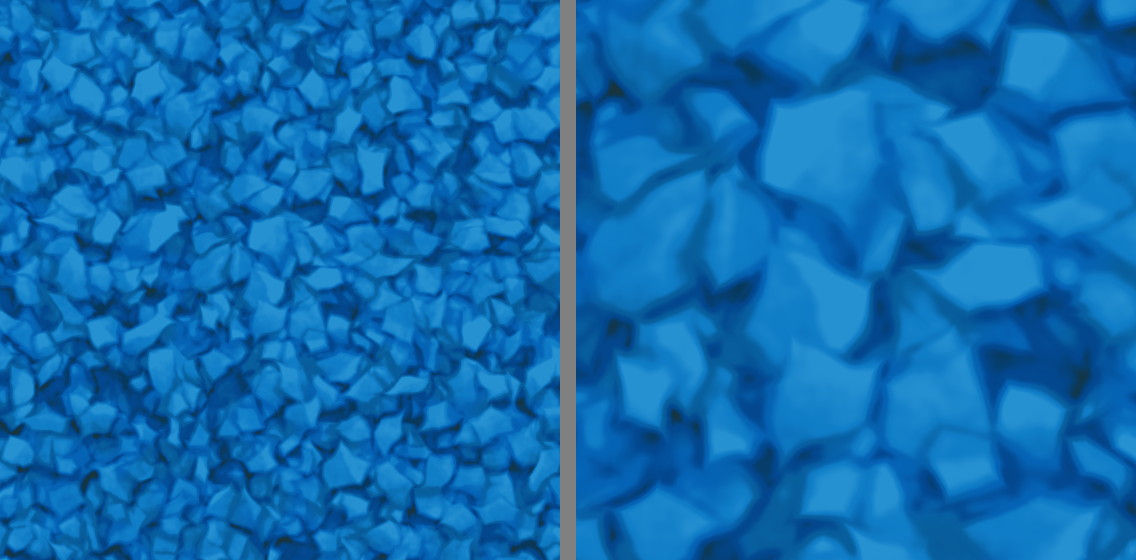
Left, the full canvas; right, a detail of the centre.
A WebGL 1 fragment shader for this texture:

```glsl
precision highp float;
// A dense heap of angular blue rubber chips with a few small dark gaps.
// Layers of jittered, faceted convex polygons are painted bottom to top;
// each chip softly shades what lies under it, and the tone picks the colour.

uniform vec2 u_resolution;

#define LAYERS 7
#define SIDES 5
#define CELLS 11.5          // chip cells across the canvas
#define CHIP_FILL 0.92      // chance that a cell holds a chip
#define CHIP_MIN 0.20       // chip radius in cells
#define CHIP_MAX 0.47
#define EDGE_SOFT 0.075     // edge blur in cells
#define SHADOW_WIDTH 0.17   // in cells
#define SHADOW_DEPTH 0.40
#define FACET_CONTRAST 0.22
#define WARP 0.012          // raggedness of the outlines
#define GRAIN 0.08

const float TAU = 6.2831853;
const vec3 GAP   = vec3(0.03, 0.22, 0.35);
const vec3 DEEP  = vec3(0.01, 0.28, 0.56);
const vec3 DULL  = vec3(0.03, 0.37, 0.61);
const vec3 SHADE = vec3(0.02, 0.39, 0.71);
const vec3 BLUE  = vec3(0.06, 0.49, 0.78);
const vec3 LIGHT = vec3(0.15, 0.57, 0.82);

vec3 hash3(vec3 p) {
  p = fract(p * vec3(0.1031, 0.1030, 0.0973));
  p += dot(p, p.yxz + 33.33);
  return fract((p.xxy + p.yxx) * p.zyx);
}

vec2 direction(float turn) {
  return vec2(cos(turn * TAU), sin(turn * TAU));
}

float cornerSlope(vec2 cell, vec2 offset) {
  return dot(direction(hash3(vec3(cell, 71.0)).x), offset);
}

// Gradient noise, roughly -0.7 to 0.7
float gradientNoise(vec2 p) {
  vec2 i = floor(p), f = p - i;
  vec2 u = f * f * f * (f * (f * 6.0 - 15.0) + 10.0);
  vec2 e = vec2(1.0, 0.0);
  return mix(mix(cornerSlope(i, f), cornerSlope(i + e, f - e), u.x),
             mix(cornerSlope(i + e.yx, f - e.yx), cornerSlope(i + e.xx, f - e.xx), u.x), u.y);
}

// Signed distance to an irregular convex polygon
float polygon(vec2 p, float radius, vec3 seed) {
  float d = -1.0;
  for (int k = 0; k < SIDES; k++) {
    float n = float(k);
    float skew = fract(seed.x * (17.0 + 11.0 * n));
    float reach = 0.55 + 0.55 * fract(seed.y * (23.0 + 13.0 * n));
    vec2 normal = direction(seed.z + (n + 0.6 * skew) / float(SIDES));
    d = max(d, dot(p, normal) - radius * reach);
  }
  return d;
}

// Brightness of a chip: random base, two facets, light from above, soft rim
float chipTone(vec2 p, float d, float height, vec3 seed) {
  float ridge = dot(p, direction(seed.y * 5.0)) + 0.2 * (seed.x - 0.5);
  float facet = smoothstep(-0.07, 0.07, ridge) - 0.5;
  float tone = mix(0.55, 0.73, height) + 0.17 * (seed.z - 0.5);
  tone += facet * FACET_CONTRAST * (2.0 * fract(seed.x * 9.0) - 1.0);
  tone += 0.2 * p.y + 0.15 * dot(p, direction(seed.x * 3.0));
  return tone - 0.08 * smoothstep(-0.12, 0.03, d);
}

// Paints one layer of chips over the tone below it
float paintLayer(float tone, vec2 uv, float layer) {
  vec2 p = uv * CELLS + layer * vec2(7.37, 3.61);
  vec2 home = floor(p);
  float height = layer / float(LAYERS - 1);
  for (int j = 0; j < 3; j++) {
    for (int i = 0; i < 3; i++) {
      vec2 cell = home + vec2(float(i) - 1.0, 1.0 - float(j));
      vec3 place = hash3(vec3(cell, layer + 3.0));
      vec3 seed = hash3(vec3(cell, layer + 41.0));
      if (place.z > CHIP_FILL) continue;
      vec2 q = p - cell - 0.15 - 0.7 * place.xy;
      vec2 axis = direction(seed.x);
      vec2 local = vec2(dot(q, axis), dot(q, vec2(-axis.y, axis.x)));
      local *= vec2(1.0 + 0.5 * seed.y, 1.0 - 0.12 * seed.y);
      float radius = mix(CHIP_MIN, CHIP_MAX, fract(place.z * 13.0));
      float d = polygon(local, radius, seed);
      float shadow = smoothstep(SHADOW_WIDTH, -0.04, d + 0.22 * q.y);
      tone *= 1.0 - SHADOW_DEPTH * shadow;
      float cover = smoothstep(EDGE_SOFT, -EDGE_SOFT, d);
      tone = mix(tone, chipTone(q, d, height, seed), cover);
    }
  }
  return tone;
}

vec3 toneColour(float tone, float dullness) {
  vec3 colour = mix(GAP, DEEP, smoothstep(0.06, 0.23, tone));
  colour = mix(colour, mix(SHADE, DULL, dullness), smoothstep(0.22, 0.43, tone));
  colour = mix(colour, BLUE, smoothstep(0.45, 0.65, tone));
  return mix(colour, LIGHT, smoothstep(0.64, 0.82, tone));
}

void main() {
  vec2 uv = gl_FragCoord.xy / u_resolution.y;
  vec2 ragged = vec2(gradientNoise(uv * 25.0), gradientNoise(uv * 25.0 + 50.0));
  vec2 warped = uv + WARP * ragged;

  float tone = 0.28 + 0.2 * gradientNoise(uv * 22.0 + 30.0);
  for (int n = 0; n < LAYERS; n++) tone = paintLayer(tone, warped, float(n));

  // Fine surface grain and a slow drift of light over the heap
  tone += GRAIN * (gradientNoise(uv * 50.0) + 0.5 * gradientNoise(uv * 110.0));
  tone += 0.06 * gradientNoise(uv * 3.0 + 9.0) + 0.05 * (uv.y - 0.5);

  float dullness = smoothstep(-0.2, 0.2, gradientNoise(uv * 14.0 + 20.0));
  vec3 colour = toneColour(tone, dullness);

  // Brownish ground showing in the deepest gaps
  float ground = smoothstep(0.16, 0.05, tone) * smoothstep(-0.1, 0.2, gradientNoise(uv * 20.0 + 80.0));
  gl_FragColor = vec4(mix(colour, vec3(0.12, 0.20, 0.20), 0.75 * ground), 1.0);
}
```
